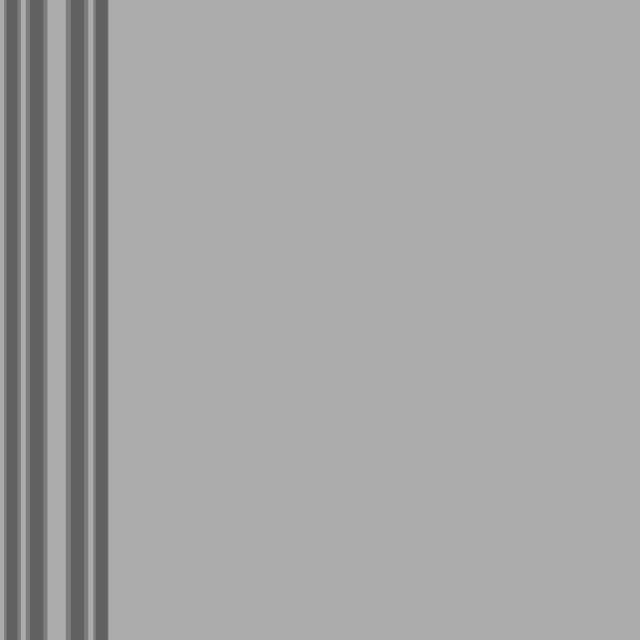
Reproduce this background procedurally as a Shadertoy shader.

```glsl
// Draws four dark, soft-rimmed vertical stripes at the left of a plain grey field.

// Coverage of the span from left to right, smoothed over one pixel
float band(float x, float left, float right) {
    float pixel = 1.0 / iResolution.x;
    return clamp((x - left) / pixel + 0.5, 0.0, 1.0)
         * clamp((right - x) / pixel + 0.5, 0.0, 1.0);
}

void mainImage(out vec4 fragColor, in vec2 fragCoord) {
    float x = fragCoord.x / iResolution.x;

    // Each stripe: rim left, core left, core right, rim right
    vec4 stripes[4] = vec4[4](
        vec4(0.0065, 0.0104, 0.0273, 0.0326),
        vec4(0.0404, 0.0469, 0.0677, 0.0742),
        vec4(0.1029, 0.1107, 0.1315, 0.1380),
        vec4(0.1458, 0.1497, 0.1680, 0.1695)
    );

    // Grey field, then a mid-grey rim and a dark core per stripe
    float grey = 0.675;
    for (int i = 0; i < 4; i++) {
        vec4 edges = stripes[i];
        grey = mix(grey, 0.49, band(x, edges.x, edges.w));
        grey = mix(grey, 0.38, band(x, edges.y, edges.z));
    }

    fragColor = vec4(vec3(grey), 1.0);
}
```
